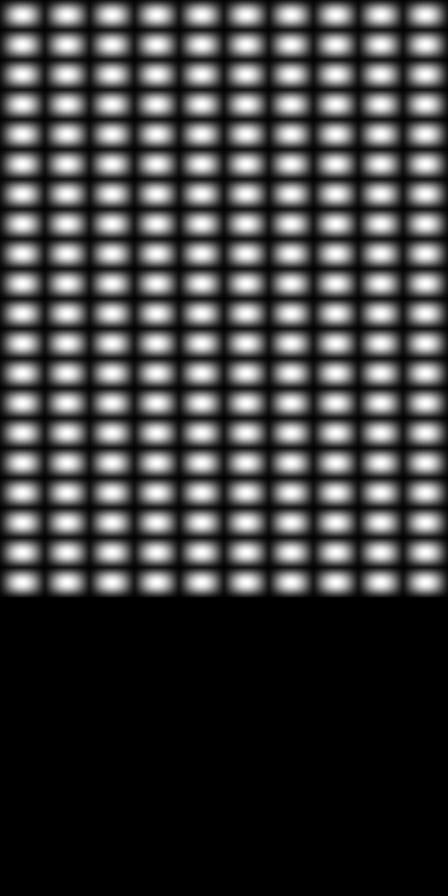
Reproduce this pattern procedurally as a Shadertoy shader.

```glsl
// A grid of soft white glows on black, 10 across and 20 down, above an empty band.
// Each cell multiplies a rounded sine ridge in x by one in y, so light fades
// to dim seams along the cell edges and to near black where seams cross.

const float PI = 3.14159265;
const vec2  GRID = vec2(10.0, 20.0);   // cells across and down
const float BAND_TOP = 1.0 / 3.0;      // height of the empty band
const float SEAM_LEVEL = 0.1;          // ridge brightness left at a cell edge
const float FALLOFF = 1.3;             // higher narrows the glow
const vec3  GLOW_COLOR = vec3(1.0);
const vec3  BAND_COLOR = vec3(0.0);

// Brightness across a cell on each axis: dim at the edges, 1 in the middle.
vec2 ridge(vec2 cell) {
    return mix(vec2(SEAM_LEVEL), vec2(1.0), pow(sin(PI * cell), vec2(FALLOFF)));
}

void mainImage(out vec4 fragColor, in vec2 fragCoord) {
    vec2 uv = fragCoord / iResolution.xy;

    // Repeated glows fill the canvas above the band
    vec2 gridUv = vec2(uv.x, (uv.y - BAND_TOP) / (1.0 - BAND_TOP));
    vec2 profile = ridge(fract(gridUv * GRID));
    float glow = profile.x * profile.y;

    // Smooth edge of the band
    float halfPixel = 0.5 / iResolution.y;
    float aboveBand = smoothstep(BAND_TOP - halfPixel, BAND_TOP + halfPixel, uv.y);

    fragColor = vec4(mix(BAND_COLOR, GLOW_COLOR * glow, aboveBand), 1.0);
}
```
